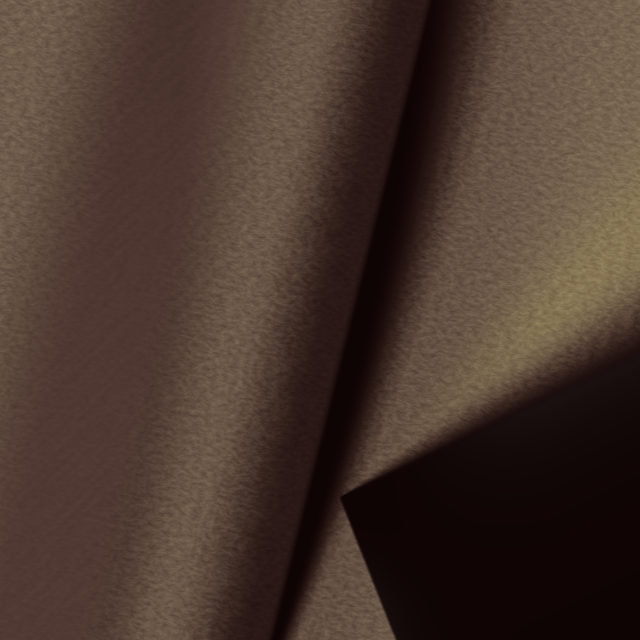
Give the GLSL for this texture, as a WebGL 1 fragment shader.

```glsl
precision highp float;

uniform vec2 u_resolution;

const vec2 APEX = vec2(0.53, 0.222);

vec2 gradientAt(vec2 cell) {
  float h = fract(sin(dot(cell, vec2(127.1, 311.7))) * 43758.5);
  return vec2(cos(h * 6.2832), sin(h * 6.2832));
}

float gradientNoise(vec2 p) {
  vec2 i = floor(p);
  vec2 f = p - i;
  vec2 u = f * f * f * (f * (f * 6.0 - 15.0) + 10.0);
  float a = dot(gradientAt(i), f);
  float b = dot(gradientAt(i + vec2(1.0, 0.0)), f - vec2(1.0, 0.0));
  float c = dot(gradientAt(i + vec2(0.0, 1.0)), f - vec2(0.0, 1.0));
  float d = dot(gradientAt(i + vec2(1.0, 1.0)), f - vec2(1.0, 1.0));
  return mix(mix(a, b, u.x), mix(c, d, u.x), u.y);
}

float bell(float x, float center, float width) {
  float k = (x - center) / width;
  return exp(-k * k);
}

vec2 rotate(vec2 p, float angle) {
  float c = cos(angle);
  float s = sin(angle);
  return vec2(c * p.x - s * p.y, s * p.x + c * p.y);
}

// Pebbled wrinkles, wider than tall
float leatherGrain(vec2 p) {
  vec2 warp = 0.006 * vec2(gradientNoise(p * 34.0), gradientNoise(p * 34.0 + 19.0));
  vec2 q = rotate(p + warp, 0.2);
  float grain = 0.0;
  float gain = 0.6;
  vec2 scale = vec2(75.0, 145.0);
  for (int i = 0; i < 3; i++) {
    grain += gain * gradientNoise(q * scale);
    scale *= 1.75;
    gain *= 0.72;
  }
  return grain;
}

// Tone left of the crease; d is the distance from it
float rollTone(vec2 p, float d) {
  float tone = mix(0.25, 0.87, smoothstep(0.035, 0.17, d));
  float valley = smoothstep(0.18, 0.27 + 0.13 * p.y * p.y, d);
  tone = mix(tone, 0.62 - 0.08 * p.y * p.y, valley);
  float outer = 1.0 - smoothstep(-0.1, 0.1, p.x - 0.28 * (p.y - 0.4));
  tone = mix(tone, 0.91, outer);
  return tone * mix(0.25, 1.0, smoothstep(-0.004, 0.012, d));
}

// Tone right of the crease; e is the distance from its dark band
float panelTone(vec2 p, float e) {
  float reach = mix(0.025, 0.115, p.y);
  float rise = smoothstep(-0.4 * reach, reach, e);
  return rise * mix(0.77, 0.97, smoothstep(0.0, 0.3, e));
}

vec3 leatherColor(float tone) {
  float t = clamp(tone, 0.0, 1.3);
  vec3 curve = vec3(t, pow(t, 1.13), pow(t, 1.1));
  return mix(vec3(0.06, 0.015, 0.015), vec3(0.47, 0.40, 0.325), curve);
}

// Dark opening below the turned edge
vec3 openingColor(vec2 q, float above, float inside) {
  float sheen = exp(min(above, 0.0) / 0.075) * smoothstep(0.06, 0.35, q.x);
  sheen += 0.6 * exp(-max(inside, 0.0) / 0.035) * smoothstep(0.03, 0.18, -q.y);
  return vec3(0.06, 0.016, 0.014) + sheen * vec3(0.045, 0.055, 0.055);
}

void main() {
  vec2 p = gl_FragCoord.xy / u_resolution;

  // Crease
  float crease = 0.425 + 0.25 * p.y;
  float bandWidth = 0.018 + 0.11 * p.y * (1.13 - p.y);
  float d = crease - p.x;
  float e = -d - bandWidth;
  float leftSide = smoothstep(-0.004, 0.004, d);
  float tone = mix(panelTone(p, e), rollTone(p, d), leftSide);

  // Turned edge fanning out from the apex
  vec2 q = p - APEX;
  float angle = atan(q.y, q.x + 0.00001);
  float inside = dot(q, vec2(0.93, 0.368));
  float above = dot(q, vec2(-0.432, 0.902));
  float fan = smoothstep(-0.002, 0.006, inside) * (1.0 - leftSide);
  float turn = smoothstep(0.39, 0.68, angle);
  tone *= mix(1.0, turn, fan);
  float ridge = fan * bell(angle, 0.73, 0.14) * smoothstep(0.02, 0.4, q.x);
  tone += 0.14 * ridge;

  // Surface detail
  float valley = leftSide * smoothstep(0.2, 0.34, d) * smoothstep(-0.08, 0.12, p.x - 0.28 * (p.y - 0.4));
  float grain = leatherGrain(p);
  float streaks = gradientNoise(rotate(p, -0.75) * vec2(12.0, 130.0));
  float mottle = gradientNoise(p * 24.0) + 0.6 * gradientNoise(p * 55.0);
  tone += grain * mix(0.27, 0.06, valley) * smoothstep(0.05, 0.6, tone);
  tone += 0.03 * streaks * valley;
  tone += 0.05 * mottle * leftSide * bell(d, 0.1, 0.07);

  vec3 color = leatherColor(tone);
  color *= mix(vec3(1.0), vec3(1.0, 0.94, 0.99), valley);
  color *= mix(vec3(1.0), vec3(1.03, 1.03, 0.9), ridge);

  float softness = 0.004 + 0.02 * max(q.x, 0.0);
  float opening = fan * (1.0 - smoothstep(-softness, softness, above));
  color = mix(color, openingColor(q, above, inside), opening);
  gl_FragColor = vec4(color, 1.0);
}
```
